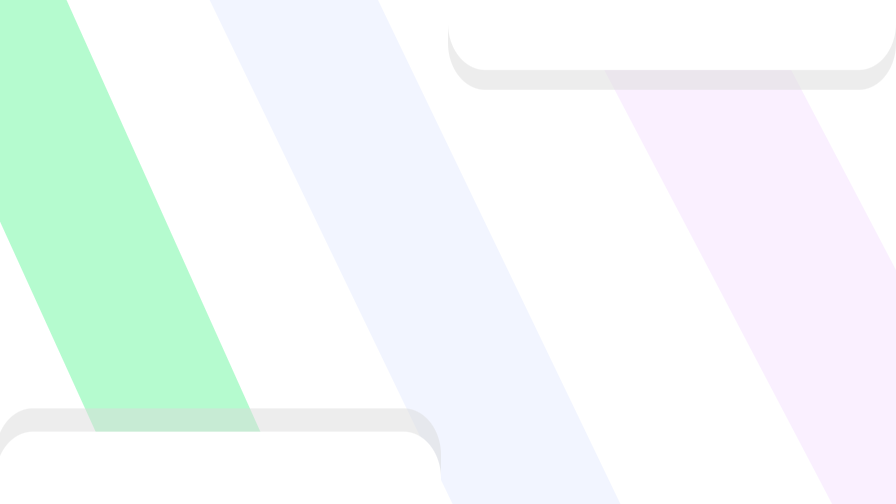
This background is drawn by a WebGL 1 fragment shader. Its source:

```glsl
precision highp float;

uniform vec2 u_resolution;

const vec3 WHITE = vec3(1.0);
const vec3 GREEN = vec3(0.71, 0.985, 0.81);
const vec3 BLUE = vec3(0.949, 0.961, 1.0);
const vec3 PINK = vec3(0.98, 0.942, 1.0);
const vec3 SHADOW = vec3(0.855);
const float SHADOW_ALPHA = 0.48;
const vec2 CORNER = vec2(0.0741, 0.0926);

float fill(float dist, float pixel) {
  return clamp(0.5 - dist / pixel, 0.0, 1.0);
}

// Signed distance to a slanted line, positive on its right side
float slantDistance(vec2 p, float bottomX, float topX) {
  float slope = topX - bottomX;
  return (p.x - bottomX - slope * p.y) / sqrt(1.0 + slope * slope);
}

// Band between two slanted edges, each given as (bottom x, top x)
float stripe(vec2 p, vec2 leftEdge, vec2 rightEdge, float pixel) {
  float fromLeft = slantDistance(p, leftEdge.x, leftEdge.y);
  float fromRight = slantDistance(p, rightEdge.x, rightEdge.y);
  return fill(max(-fromLeft, fromRight), pixel);
}

// Box with elliptical corners
float roundedBox(vec2 p, vec2 low, vec2 high, vec2 radius, float pixel) {
  vec2 halfSize = 0.5 * (high - low);
  vec2 q = (abs(p - 0.5 * (low + high)) - halfSize) / radius + 1.0;
  float dist = length(max(q, 0.0)) + min(max(q.x, q.y), 0.0) - 1.0;
  return fill(dist * min(radius.x, radius.y), pixel);
}

// White card over a flat, vertically offset shadow
vec3 addCard(vec3 color, vec2 p, vec2 low, vec2 high, float shadowShift, float pixel) {
  vec2 shadowPoint = p - vec2(0.0, shadowShift);
  float shadow = roundedBox(shadowPoint, low, high, CORNER, pixel);
  color = mix(color, SHADOW, SHADOW_ALPHA * shadow);
  return mix(color, WHITE, roundedBox(p, low, high, CORNER, pixel));
}

void main() {
  // Canvas height is one unit
  vec2 p = gl_FragCoord.xy / u_resolution.y;
  float pixel = 1.0 / u_resolution.y;
  vec3 color = WHITE;

  // Diagonal stripes
  color = mix(color, GREEN, stripe(p, vec2(0.255, -0.200), vec2(0.581, 0.132), pixel));
  color = mix(color, BLUE, stripe(p, vec2(0.898, 0.416), vec2(1.231, 0.750), pixel));
  color = mix(color, PINK, stripe(p, vec2(1.651, 1.126), vec2(2.021, 1.497), pixel));

  // Cards at the top right and bottom left
  color = addCard(color, p, vec2(0.8889, 0.8611), vec2(1.7778, 1.3), -0.0394, pixel);
  color = addCard(color, p, vec2(-0.009, -0.3), vec2(0.875, 0.1435), 0.0463, pixel);

  gl_FragColor = vec4(color, 1.0);
}
```
